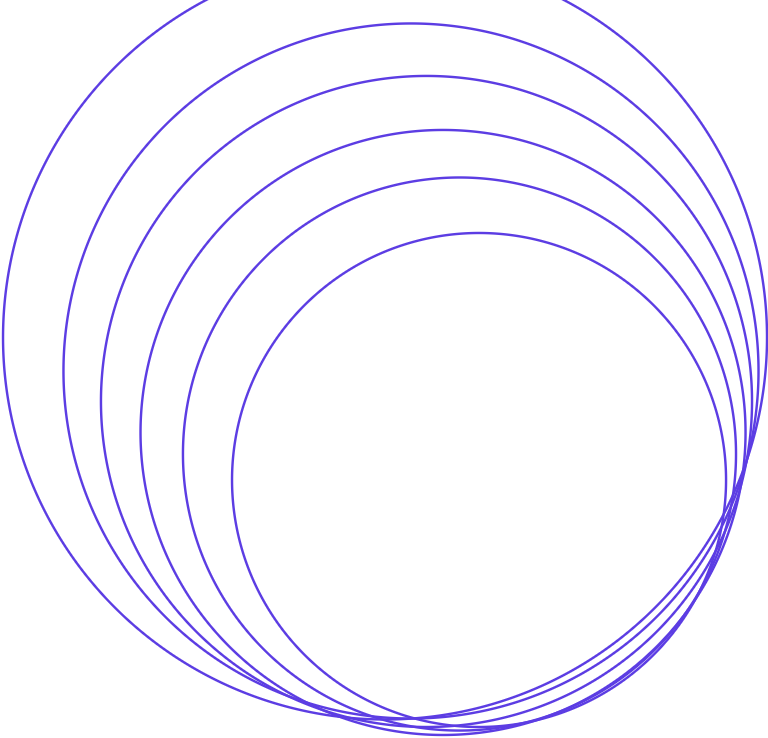
Write a WebGL 1 fragment shader that draws this background.

```glsl
precision highp float;
// Six thin violet rings on white, shrinking and drifting to the lower right
// so that their outlines bunch together there. Each ring is the distance to a
// circle, stroked with a one-pixel soft edge; lengths are in canvas heights.

#define RING_COUNT 6
#define LINE_WIDTH 0.0033
#define PAPER vec3(1.0)
#define INK vec3(0.36, 0.24, 0.89)

uniform vec2 u_resolution;

// Coverage of a circular stroke; circle holds centre (xy) and radius (z).
float ringCoverage(vec2 p, vec3 circle, float pixel) {
    float edge = abs(length(p - circle.xy) - circle.z) - 0.5 * LINE_WIDTH;
    return clamp(0.5 - edge / pixel, 0.0, 1.0);
}

void main() {
    float pixel = 1.0 / u_resolution.y;
    vec2 p = gl_FragCoord.xy * pixel;

    // Rings from the outermost to the innermost
    vec3 rings[RING_COUNT];
    rings[0] = vec3(0.5217, 0.5427, 0.5176);
    rings[1] = vec3(0.5569, 0.4973, 0.4709);
    rings[2] = vec3(0.5779, 0.4560, 0.4411);
    rings[3] = vec3(0.6003, 0.4140, 0.4099);
    rings[4] = vec3(0.6226, 0.3848, 0.3747);
    rings[5] = vec3(0.6491, 0.3496, 0.3347);

    // Layer the strokes over the paper
    vec3 color = PAPER;
    for (int i = 0; i < RING_COUNT; i++) {
        color = mix(color, INK, ringCoverage(p, rings[i], pixel));
    }
    gl_FragColor = vec4(color, 1.0);
}
```
